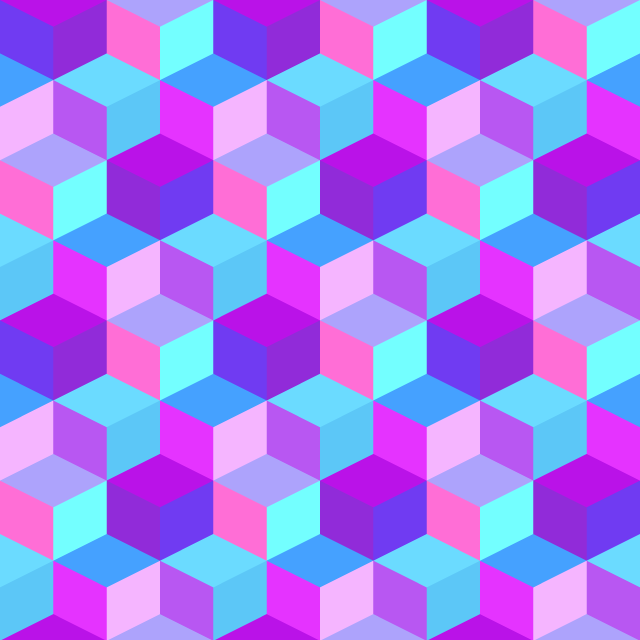
Reproduce this pattern procedurally as a Shadertoy shader.

```glsl
// Isometric stacked cubes in four colour schemes, tiling the canvas edge to edge.

#define COLUMNS 6.0    // cubes across
#define ROWS 7.99      // cube rows down
#define SLOPE 0.66667  // rise of the slanted edges, in rows per column
#define SAMPLES 4      // antialiasing samples per axis

// Each cube scheme lists its top, left and right face.
const vec3 FACES[12] = vec3[12](
    vec3(0.73, 0.07, 0.91), vec3(0.44, 0.23, 0.95), vec3(0.57, 0.17, 0.85), // violet
    vec3(0.68, 0.64, 0.99), vec3(1.00, 0.43, 0.84), vec3(0.45, 1.00, 1.00), // lavender
    vec3(0.27, 0.63, 1.00), vec3(0.90, 0.20, 1.00), vec3(0.96, 0.71, 1.00), // blue
    vec3(0.42, 0.86, 1.00), vec3(0.72, 0.34, 0.95), vec3(0.36, 0.78, 0.97)  // sky
);

// Horizontal centre of the cube nearest to x; odd rows shift by half a cube.
float cubeCentre(float x, int row) {
    float shift = (row & 1) == 0 ? 0.5 : 0.0;
    return floor(x - shift + 0.5) + shift;
}

// p.x counts columns from the left, p.y counts rows from the top.
vec3 cubeColor(vec2 p) {
    float halfTop = 0.5 * SLOPE;

    // Pick the row, stepping back when the point lies above the cube's roof.
    int row = int(floor(p.y + halfTop));
    float centre = cubeCentre(p.x, row);
    if (p.y - float(row) < SLOPE * abs(p.x - centre) - halfTop) {
        row -= 1;
        centre = cubeCentre(p.x, row);
    }
    vec2 local = p - vec2(centre, float(row));

    // Face: 0 top, 1 left, 2 right.
    bool onTop = local.y < halfTop - SLOPE * abs(local.x);
    int face = onTop ? 0 : (local.x < 0.0 ? 1 : 2);

    // Schemes alternate along a row and swap places every second row.
    int column = int(floor(centre));
    int scheme = 2 * (row & 1) + ((column + (row >> 1)) & 1);

    // Violet cubes mirror their side faces in every other violet row.
    if (scheme == 0 && (row & 2) != 0 && face > 0) face = 3 - face;
    return FACES[3 * scheme + face];
}

void mainImage(out vec4 fragColor, in vec2 fragCoord) {
    vec3 sum = vec3(0.0);
    for (int j = 0; j < SAMPLES; j++) {
        for (int i = 0; i < SAMPLES; i++) {
            vec2 offset = (vec2(i, j) + 0.5) / float(SAMPLES) - 0.5;
            vec2 uv = (fragCoord + offset) / iResolution.xy;
            sum += cubeColor(vec2(uv.x, 1.0 - uv.y) * vec2(COLUMNS, ROWS));
        }
    }
    fragColor = vec4(sum / float(SAMPLES * SAMPLES), 1.0);
}
```
